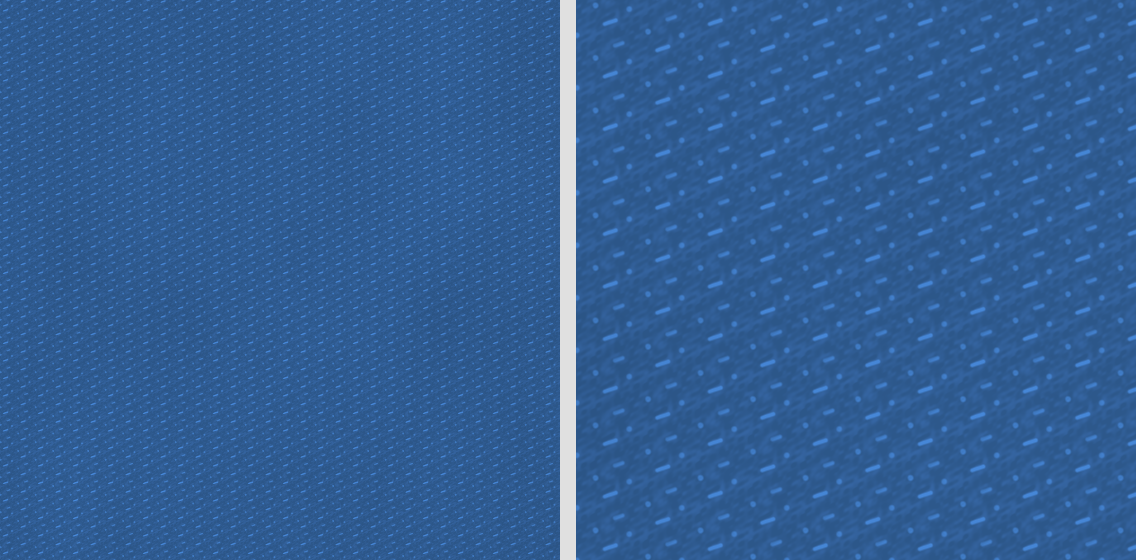
Left: the whole. Right: its middle third, enlarged.
This texture is drawn by a Shadertoy shader. Its source:

```glsl
// Blue woven cloth: a half-drop lattice of small cells with two low ribs each,
// rising to the right. Every rib carries a short stitch and a dot. Grain repeats
// with the cell; speckle and faint wear vary over the whole cloth.

#define COLUMNS 32.0          // cells across
#define ROWS 32.0             // cells down
#define RISE 0.5              // rows climbed per column
#define RIBS 2                // ribs per cell
#define STITCH_HALF 0.11      // half length of a stitch, in columns
#define STITCH_RADIUS 0.036   // half thickness of a stitch, in columns
#define DOT_RADIUS 0.052      // radius of a dot, in columns
#define GRAIN 0.85            // strength of the grain
#define WEAR 0.085            // strength of the broad shading
#define DARK_BLUE vec3(0.172, 0.338, 0.535)
#define MID_BLUE vec3(0.207, 0.392, 0.630)
#define LIGHT_BLUE vec3(0.270, 0.520, 0.830)

float hash(vec2 p) {
    vec3 q = fract(vec3(p.xyx) * 0.1031);
    q += dot(q, q.yzx + 33.33);
    return fract((q.x + q.y) * q.z);
}

// Value noise that wraps after the given number of lattice cells
float noise(vec2 p, vec2 period) {
    vec2 i = floor(p);
    vec2 f = fract(p);
    f = f * f * (3.0 - 2.0 * f);
    vec2 a = mod(i, period);
    vec2 b = mod(i + 1.0, period);
    return mix(mix(hash(a), hash(vec2(b.x, a.y)), f.x),
               mix(hash(vec2(a.x, b.y)), hash(b), f.x), f.y);
}

// Broad cloudy shading, centred on zero
float wearField(vec2 uv) {
    float sum = 0.0;
    float gain = 0.5;
    vec2 p = uv * vec2(6.0, 4.0) + 7.3;
    for (int i = 0; i < 4; i++) {
        sum += gain * (noise(p, vec2(256.0)) - 0.5);
        p = p * 2.03 + 11.7;
        gain *= 0.55;
    }
    return sum;
}

// Offset to the nearest repeat of a lattice point, in column widths
vec2 latticeOffset(vec2 cell, vec2 point) {
    vec2 d = cell - point;
    d -= round(d);
    return vec2(d.x, (d.y + RISE * d.x) * COLUMNS / ROWS);
}

float segmentDistance(vec2 p, vec2 halfAxis) {
    float t = clamp(dot(p, halfAxis) / dot(halfAxis, halfAxis), -1.0, 1.0);
    return length(p - halfAxis * t);
}

float coverage(float dist, float edge) {
    return 1.0 - smoothstep(-edge, edge, dist);
}

void mainImage(out vec4 fragColor, in vec2 fragCoord) {
    vec2 uv = fragCoord / iResolution.xy;
    float edge = max(0.55 * COLUMNS / iResolution.y, 0.025);

    // Slanted cell coordinates: x along the rib, y from cell to cell
    vec2 cell = uv * vec2(COLUMNS, ROWS);
    cell.y -= RISE * cell.x;
    float ribs = float(RIBS);

    // Soft ribs, woven grain and loose speckle
    float rib = 0.5 + 0.5 * cos(6.28318 * (ribs * cell.y - 0.5));
    vec2 threads = vec2(11.0, 14.0);
    float grain = noise(cell * threads, threads) - 0.5;
    float speckle = noise(uv * 400.0, vec2(512.0)) - 0.5;
    float tone = 0.18 + 0.35 * rib + GRAIN * grain + 0.25 * speckle;
    vec3 color = mix(DARK_BLUE, MID_BLUE, smoothstep(0.05, 1.0, tone));

    // One stitch and one dot on each rib, the second pair shorter and dimmer
    vec2 stitchAxis = STITCH_HALF * normalize(vec2(1.0, 0.35));
    float shine = 0.0;
    for (int i = 0; i < RIBS; i++) {
        float k = float(i);
        vec2 stitch = vec2(0.32 + 0.16 * k, (k + 0.5) / ribs);
        vec2 knot = stitch + vec2(0.36 + 0.20 * k, 0.07 - 0.11 * k);
        float stitchDist = segmentDistance(latticeOffset(cell, stitch), stitchAxis * (1.0 - 0.3 * k));
        float dotDist = length(latticeOffset(cell, knot));
        shine = max(shine, (1.0 - 0.25 * k) * coverage(stitchDist - STITCH_RADIUS, edge));
        shine = max(shine, (0.75 + 0.2 * k) * coverage(dotDist - DOT_RADIUS, edge));
    }
    color = mix(color, LIGHT_BLUE, clamp(shine * (0.95 + 0.6 * grain), 0.0, 1.0));

    // Uneven fading
    color *= 1.0 + WEAR * wearField(uv);
    fragColor = vec4(color, 1.0);
}
```
